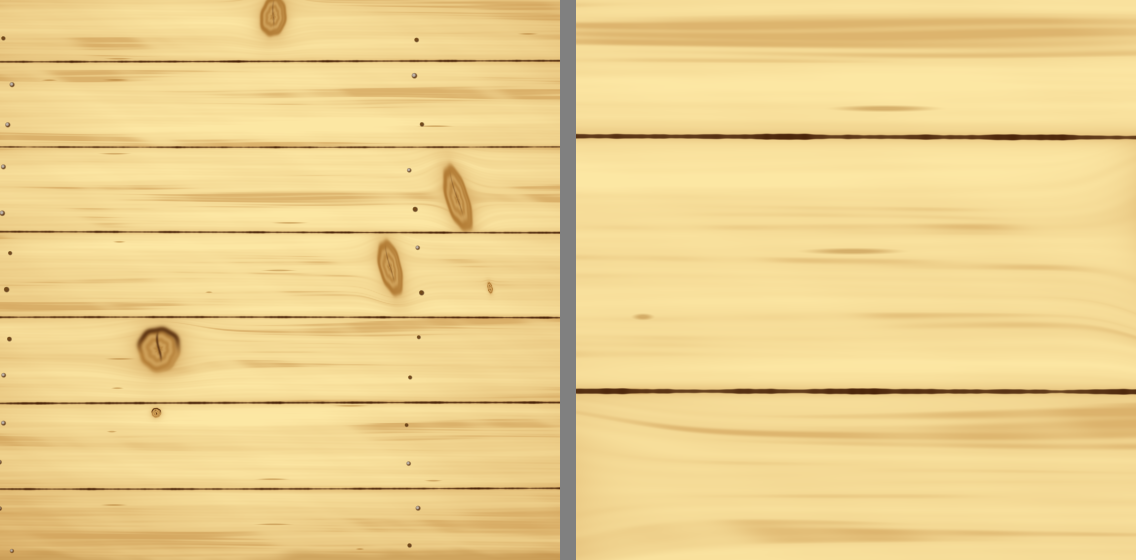
Left: the whole. Right: its middle third, enlarged.
This texture is drawn by a Shadertoy shader. Its source:

```glsl
// Seven pale pine planks with dark seams, streaky grain, knots and nail heads.
#define PITCH 0.1526
#define FIRST_SEAM 0.1276
#define SEAM_HALF 0.0013
#define NAIL_RADIUS 0.0042
#define GRAIN_FREQ 52.0
#define PALE vec3(0.99, 0.905, 0.64)
#define HONEY vec3(0.90, 0.76, 0.485)
#define AMBER vec3(0.83, 0.65, 0.37)
#define BROWN vec3(0.64, 0.41, 0.13)
#define DARK vec3(0.28, 0.13, 0.03)
#define STEEL vec3(0.74, 0.70, 0.66)

// Knots: centre, then half width and half height
const int KNOT_COUNT = 6;
const vec4 KNOTS[KNOT_COUNT] = vec4[KNOT_COUNT](
    vec4(0.488, 0.971, 0.022, 0.034), vec4(0.817, 0.645, 0.020, 0.055),
    vec4(0.697, 0.522, 0.019, 0.046), vec4(0.284, 0.376, 0.036, 0.038),
    vec4(0.279, 0.263, 0.008, 0.008), vec4(0.875, 0.486, 0.004, 0.009));

float hash(vec2 p) {
    return fract(sin(dot(p, vec2(127.1, 311.7))) * 43758.55);
}

// Streaks running along x, finer with every layer
float layeredSines(vec2 p) {
    float sum = 0.0, amp = 0.5;
    for (int i = 0; i < 6; i++) {
        sum += amp * sin(p.y + 1.5 * sin(p.x + 0.13 * p.y));
        p = p * vec2(1.35, 1.83) + vec2(2.3, 4.1);
        amp *= 0.72;
    }
    return sum;
}

float plankRow(float y) { return floor((y - FIRST_SEAM) / PITCH); }

// Round knots carry bark, slender ones lean
float barkAmount(vec4 knot) { return smoothstep(0.7, 0.95, knot.z / knot.w); }

vec2 knotSpace(vec4 knot, vec2 uv) {
    vec2 d = uv - knot.xy;
    d.x += 1.2 * (0.58 - knot.z / knot.w) * (1.0 - barkAmount(knot)) * d.y;
    return d / knot.zw;
}

// Grain flows around the knots of its own plank
vec2 bendGrain(vec2 uv, float row) {
    vec2 bent = uv;
    for (int i = 0; i < KNOT_COUNT; i++) {
        vec4 knot = KNOTS[i];
        vec2 q = knotSpace(knot, uv) * vec2(0.45, 0.75);
        float same = float(plankRow(knot.y) == row);
        bent.y -= same * 0.8 * (uv.y - knot.y) * exp(-dot(q, q));
    }
    return bent;
}

vec3 paintKnots(vec3 color, vec2 uv, float row, float px) {
    for (int i = 0; i < KNOT_COUNT; i++) {
        vec4 knot = KNOTS[i];
        if (plankRow(knot.y) != row) continue;
        vec2 q = knotSpace(knot, uv);
        float bark = barkAmount(knot), angle = atan(q.y, q.x);
        float dist = length(q) + 0.03 * sin(3.0 * angle + float(i)) + 0.02 * sin(8.0 * angle);
        float edge = 0.08 + px / knot.z;
        float inside = 1.0 - smoothstep(1.0 - edge, 1.0 + edge, dist);
        float rings = 0.5 + 0.5 * sin(17.0 * dist + 2.0 * q.x);
        float rim = exp(-pow((dist - 0.96) * 7.0, 2.0));
        float crack = exp(-pow((q.x + 0.1 * sin(3.0 * q.y)) * 15.0, 2.0))
                    * smoothstep(0.85, 0.3, abs(q.y - 0.15));
        color = mix(color, AMBER, 0.6 * exp(-2.0 * max(dist - 1.0, 0.0)));
        color = mix(color, mix(AMBER, BROWN, 0.2 + 0.4 * rings), 0.85 * inside);
        color = mix(color, BROWN, 0.6 * rim * (1.0 - 0.5 * bark));
        color = mix(color, DARK, 0.75 * bark * rim * smoothstep(-0.3, 0.7, q.y));
        color = mix(color, DARK, inside * crack * mix(0.25, 0.7, bark));
    }
    return color;
}

// Two nails at each of two studs on every plank
vec3 paintNails(vec3 color, vec2 uv, float row, float px) {
    for (int i = 0; i < 4; i++) {
        vec2 id = vec2(row, float(i));
        float x = (i < 2 ? 0.014 : 0.74) + 0.03 * (hash(id) - 0.5);
        float lane = 0.28 + 0.5 * float(i % 2) + 0.12 * (hash(id + 7.3) - 0.5);
        vec2 d = uv - vec2(x, FIRST_SEAM + (row + lane) * PITCH);
        float r = NAIL_RADIUS * mix(0.7, 1.1, hash(id + 3.7));
        vec3 head = mix(BROWN * 0.7, STEEL, step(0.5, hash(id + 1.9)));
        color = mix(color, DARK, 0.8 * (1.0 - smoothstep(r - px, r + px, length(d))));
        float glint = length(d - 0.25 * r * vec2(-1.0, 1.0));
        color = mix(color, head, 1.0 - smoothstep(0.65 * r - px, 0.65 * r + px, glint));
    }
    return color;
}

void mainImage(out vec4 fragColor, in vec2 fragCoord) {
    vec2 uv = fragCoord / iResolution.xy;
    float px = 1.0 / iResolution.y;
    float lane = (uv.y + 0.001 * sin(2.5 * uv.x + 9.0 * uv.y) - FIRST_SEAM) / PITCH;
    float row = floor(lane), seed = hash(vec2(row, 4.0));

    // Grain, broad tone and darker streaks
    vec2 wood = bendGrain(uv, row);
    float grain = layeredSines(vec2(3.0 * wood.x + 9.0 * seed, GRAIN_FREQ * wood.y + 40.0 * seed));
    float blotch = layeredSines(vec2(5.0 * uv.y + row, 4.0 * uv.x + 6.0 * uv.y + 20.0 * seed));
    vec2 fromCentre = uv - vec2(0.5, 0.55);
    float tone = 0.14 + 0.25 * grain + 0.12 * blotch + 0.2 * (seed - 0.5) + 1.7 * dot(fromCentre, fromCentre);
    vec3 color = mix(PALE, HONEY, clamp(tone, 0.0, 1.0));
    color = mix(color, AMBER, 0.8 * smoothstep(0.75, 1.3, tone));
    float streak = smoothstep(0.35, 0.95, grain) * smoothstep(-0.5, 0.5, blotch);
    color = mix(color, AMBER, 0.7 * streak);

    // Short brown flecks, one in a few cells
    vec2 grid = uv * vec2(7.0, 24.0), cell = floor(grid);
    vec2 fleckAt = 0.35 + 0.3 * vec2(hash(cell), hash(cell + 5.1));
    vec2 fleckSize = vec2(mix(0.03, 0.3, hash(cell + 2.7)), 0.06);
    float fleck = 1.0 - smoothstep(0.2, 1.0, length((fract(grid) - fleckAt) / fleckSize));
    color = mix(color, BROWN, 0.4 * fleck * step(0.91, hash(cell + 8.2)));

    color = paintKnots(color, uv, row, px);
    color = paintNails(color, uv, row, px);

    // Uneven seams and the stained bottom edge
    float seam = floor(lane + 0.5), gap = abs(lane - seam) * PITCH;
    float rough = layeredSines(vec2(seam * 2.0, 40.0 * uv.x + 13.0 * seam));
    float halfWidth = SEAM_HALF * (0.75 + 0.5 * hash(vec2(seam, 6.0)) + 0.35 * rough);
    color = mix(color, AMBER, 0.6 * exp(-gap / 0.004));
    color = mix(color, DARK, (0.88 + 0.1 * rough) * (1.0 - smoothstep(halfWidth - px, halfWidth + px, gap)));
    color = mix(color, BROWN, 0.4 * smoothstep(0.02, 0.0, uv.y + 0.012 * blotch));
    fragColor = vec4(clamp(color, 0.0, 1.0), 1.0);
}
```
